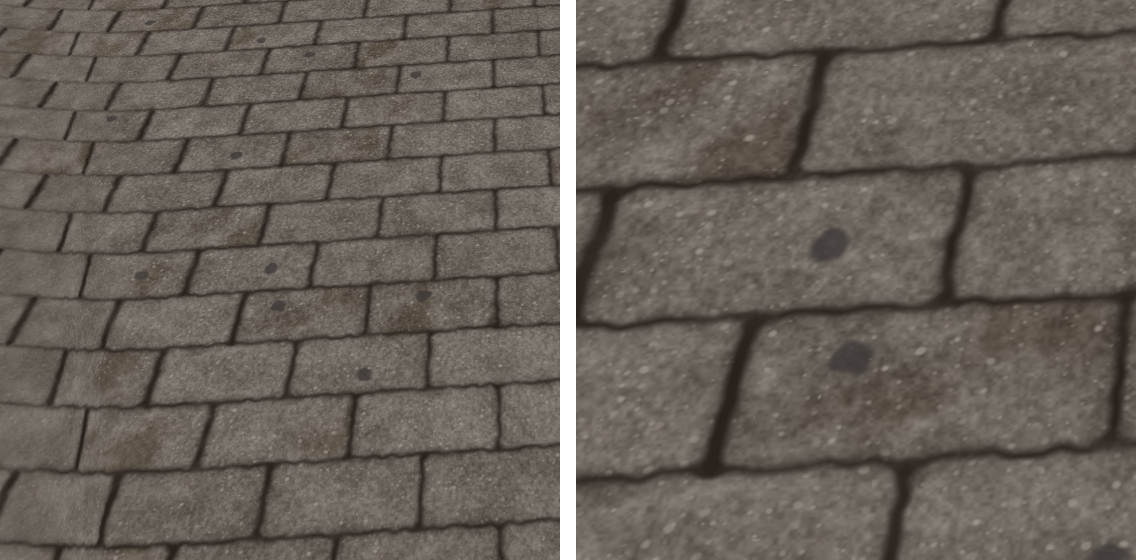
Left: the whole. Right: its middle third, enlarged.
A WebGL 2 fragment shader for this texture:

```glsl
#version 300 es
precision highp float;
// Worn grey-brown paving blocks in running bond, receding in perspective.
uniform vec2 u_resolution;
out vec4 fragColor;

const vec3 STONE = vec3(0.432, 0.402, 0.371);
const vec3 JOINT = vec3(0.155, 0.128, 0.108);
const vec3 SPECK = vec3(0.64, 0.61, 0.57);
const vec3 GUM = vec3(0.23, 0.21, 0.21);
const vec3 LICHEN = vec3(0.62, 0.61, 0.55);
const vec2 BLOCK = vec2(2.0, 1.0); // ground size of one block

float hash(vec2 p) {
  vec3 q = fract(vec3(p.xyx) * 0.1031);
  q += dot(q, q.yzx + 33.33);
  return fract((q.x + q.y) * q.z);
}

float noise(vec2 p) {
  vec2 i = floor(p), f = fract(p);
  f = f * f * (3.0 - 2.0 * f);
  return mix(mix(hash(i), hash(i + vec2(1, 0)), f.x),
             mix(hash(i + vec2(0, 1)), hash(i + vec2(1, 1)), f.x), f.y);
}

float fbm(vec2 p) {
  float sum = 0.0, amp = 0.5;
  for (int i = 0; i < 4; i++) {
    sum += amp * noise(p);
    p = p * 2.03 + 17.1;
    amp *= 0.5;
  }
  return sum;
}

float roundBox(vec2 p, vec2 halfSize, float radius) {
  vec2 q = abs(p) - halfSize + radius;
  return length(max(q, 0.0)) + min(max(q.x, q.y), 0.0) - radius;
}

// Canvas point to ground: x in blocks, y in rows counted from the far edge.
vec2 toGround(vec2 st) {
  float bend = max(0.0, 0.3 - st.x);
  float y = 1.0 - st.y + 0.065 * (st.x - 0.781) + 0.292 * bend * bend;
  float row = (y - 0.0234) / (0.0403 + 0.0385 * y);
  float column = st.x * 6.531 * (1.0 - 0.0395 * row) + 0.223 * row - 0.745;
  column -= 0.32 * (1.0 - smoothstep(0.09, 0.2, st.x)); // narrower blocks at left
  return vec2(column, row);
}

// One randomly placed grain per cell; density is the share of filled cells.
float grains(vec2 p, float cells, float density, float blur) {
  vec2 cell = floor(p * cells);
  vec2 center = 0.3 + 0.4 * vec2(hash(cell + 3.7), hash(cell + 9.2));
  vec2 q = fract(p * cells) - center;
  q.x += 0.35 * q.y * (hash(cell + 5.5) - 0.3);
  float radius = mix(0.12, 0.3, hash(cell + 21.4));
  float shape = 1.0 - smoothstep(radius - blur, radius + blur, length(q));
  return shape * step(hash(cell + 40.0), density) * mix(0.35, 1.0, hash(cell + 61.0));
}

// Round stain on a share of the blocks.
float stain(vec2 p, vec2 id, float share, float radius) {
  vec2 center = (vec2(hash(id + 4.1), hash(id + 8.6)) - 0.5) * vec2(1.4, 0.5);
  float d = length(p - center) + 0.05 * (noise(p * 14.0 + id) - 0.5);
  return step(hash(id + 77.0), share) * (1.0 - smoothstep(radius * 0.65, radius * 1.2, d));
}

vec3 stoneColor(vec2 ground, vec2 p, vec2 id, float detail, float aa) {
  vec2 g = ground * BLOCK;
  float tone = 0.035 * (hash(id + 12.0) - 0.5);
  tone += 0.17 * (fbm(g * 3.1) - 0.47);
  tone += 0.10 * detail * (noise(g * vec2(24.0, 20.0)) - 0.5);
  tone += 0.07 * detail * (noise(g * 47.0) - 0.5);
  vec3 color = STONE + tone;

  // Brownish damp patches, then pale aggregate and spots
  float damp = smoothstep(0.5, 0.68, fbm(g * 1.6 + 31.0)) * step(0.7, hash(id + 2.0));
  color *= mix(vec3(1), vec3(0.83, 0.80, 0.76), damp);
  float cluster = 0.4 + 1.1 * smoothstep(0.3, 0.65, noise(g * 2.7 + 8.0));
  float specks = grains(g, 11.0, 0.12 * cluster, 0.1 + aa * 5.0);
  specks = max(specks, 0.75 * grains(g + 5.3, 19.0, 0.13 * cluster, 0.12 + aa * 8.0));
  color = mix(color, SPECK, specks * detail * 0.75);
  color = mix(color, GUM, 0.75 * stain(p, id, 0.1, 0.12));
  return mix(color, LICHEN, 0.75 * stain(p, id + 130.0, 0.035, 0.09));
}

void main() {
  vec2 st = gl_FragCoord.xy / u_resolution;
  vec2 ground = toGround(st);
  float aa = fwidth(ground.y);

  // Ragged edges, running bond and local block coordinates
  vec2 wobble = vec2(noise(ground * vec2(14, 9)), noise(ground * vec2(17, 8) + 50.0)) - 0.5;
  vec2 bond = ground + wobble * vec2(0.02, 0.05);
  float row = floor(bond.y);
  bond.x -= 0.5 * mod(row, 2.0);
  vec2 id = vec2(floor(bond.x), row);
  vec2 p = (fract(bond) - 0.5) * BLOCK;

  // Upright joints open up to the left, level ones fade there
  float gap = mix(0.055, 0.026, smoothstep(0.1, 0.85, st.x));
  float d = roundBox(p, 0.5 * BLOCK - vec2(gap, 0.027), 0.1);
  vec2 inset = 0.5 * BLOCK - abs(p);
  float upright = smoothstep(-0.03, 0.05, inset.y - inset.x);
  float levelFade = 0.3 + 0.55 * smoothstep(-0.05, 0.35, st.x - 0.3 * (st.y - 0.5));
  float strength = mix(levelFade, 1.0, upright);
  strength *= 0.75 + 0.35 * noise(ground * vec2(9.0, 5.0) + 70.0);

  float detail = mix(0.4, 1.0, smoothstep(0.0, 0.35, st.x));
  vec3 color = stoneColor(ground, p, id, detail, aa);
  color *= 1.0 - 0.16 * strength * smoothstep(-0.11, 0.0, d); // worn rim
  float joint = smoothstep(-0.025 - aa, 0.025 + aa, d);
  color = mix(color, JOINT, joint * min(strength, 1.0));
  fragColor = vec4(color, 1.0);
}
```
